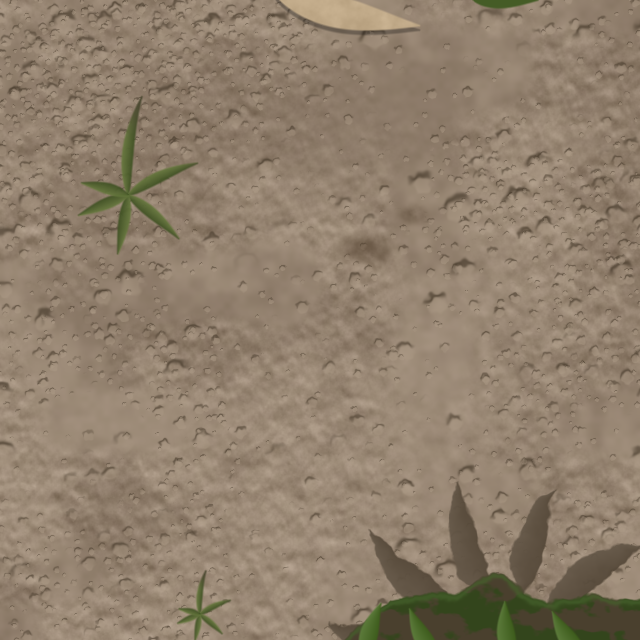
Reproduce this texture procedurally as a WebGL 1 fragment shader.

```glsl
precision highp float;
// Dry trodden soil with pebbles, two grass sprouts, a pale dead leaf and a weed.
// Soil is embossed value noise; pebbles are jittered discs on rotated grids,
// lit from below; every leaf is one bent, tapered blade, fanned out by loops.
uniform vec2 u_resolution;

float hash(vec2 p) {
  vec3 q = fract(p.xyx * 0.1031);
  q += dot(q, q.yzx + 33.33);
  return fract((q.x + q.y) * q.z);
}

float noise(vec2 p) {
  vec2 i = floor(p), f = fract(p);
  f = f * f * (3.0 - 2.0 * f);
  return mix(mix(hash(i), hash(i + vec2(1, 0)), f.x),
             mix(hash(i + vec2(0, 1)), hash(i + vec2(1, 1)), f.x), f.y);
}

float fbm(vec2 p) {
  float sum = 0.0, gain = 0.5;
  for (int i = 0; i < 4; i++) {
    sum += gain * noise(p);
    p = mat2(1.6, 1.2, -1.2, 1.6) * p + 7.3;
    gain *= 0.5;
  }
  return sum;
}

// Soft round blob, 1 at its centre
float blob(vec2 p, vec2 centre, vec2 size) {
  vec2 q = (p - centre) / size;
  return exp(-dot(q, q));
}

vec2 polar(float degrees) {
  return vec2(cos(radians(degrees)), sin(radians(degrees)));
}

// Coverage in x, position across the blade (-1 to 1) in y
vec2 blade(vec2 p, vec2 root, vec2 tip, float bend, float width) {
  vec2 axis = tip - root, q = p - root;
  float len = length(axis);
  axis /= len;
  float along = dot(q, axis);
  float t = clamp(along / len, 0.0, 1.0);
  float side = axis.x * q.y - axis.y * q.x - bend * len * t * (1.0 - t);
  float reach = 0.001 + width * sin(3.1416 * pow(t, 0.75));
  float d = length(vec2(along - t * len, side)) - reach;
  return vec2(1.0 - smoothstep(-0.002, 0.0025, d), clamp(side / reach, -1.0, 1.0));
}

// One pebble per occupied grid cell: lit body in x, dark upper rim in y
vec2 pebbles(vec2 p, float scale, float density) {
  vec2 g = mat2(0.8, 0.6, -0.6, 0.8) * p * scale + scale;
  vec2 id = floor(g);
  float radius = mix(0.13, 0.32, hash(id + 3.7));
  vec2 centre = 0.5 + (vec2(hash(id), hash(id + 9.1)) - 0.5) * (0.85 - 2.4 * radius);
  vec2 q = mat2(0.8, -0.6, 0.6, 0.8) * (fract(g) - centre) / radius;
  q += 0.55 * (vec2(noise(q * 1.6 + id), noise(q * 1.6 + id + 40.0)) - 0.5);
  float d = length(q);
  float up = (q.y - 0.3 * q.x) / (d + 0.01);
  float body = (1.0 - smoothstep(0.6, 1.05, d)) * (0.75 - 0.35 * q.y);
  float rim = exp(-18.0 * (d - 1.0) * (d - 1.0)) * smoothstep(0.0, 0.9, up);
  return vec2(body, rim) * smoothstep(-0.06, 0.06, density - hash(id + 21.3));
}

vec3 addSprout(vec3 color, vec2 p, vec2 root, float size) {
  for (int i = 0; i < 6; i++) {
    float k = float(i);
    float angle = 82.0 - 57.0 * k + 24.0 * (hash(vec2(k, 5.0)) - 0.5) * min(k, 1.0);
    float len = size * mix(1.0, 0.48, sqrt(k / 5.0));
    vec2 leaf = blade(p, root, root + len * polar(angle), 0.25 - 0.07 * k, size * 0.05);
    vec3 green = mix(vec3(0.24, 0.31, 0.13), vec3(0.40, 0.47, 0.24), 0.5 + 0.5 * leaf.y);
    green = mix(green, vec3(0.28, 0.27, 0.18), smoothstep(0.5, 1.0, length(p - root) / size));
    color = mix(color, green, leaf.x * 0.92);
  }
  return color;
}

vec3 addWeed(vec3 color, vec2 p) {
  vec2 ragged = p + 0.022 * (vec2(fbm(p * 32.0), fbm(p * 32.0 + 50.0)) - 0.5);
  // Withered outer leaves
  for (int i = 0; i < 5; i++) {
    float k = float(i);
    vec2 tip = vec2(0.78, -0.02) + (0.24 + 0.04 * hash(vec2(k, 2.0))) * polar(170.0 - 33.0 * k);
    vec2 leaf = blade(ragged, mix(vec2(0.78, -0.02), tip, 0.35), tip, 0.3, 0.023);
    color = mix(color, vec3(0.36, 0.31, 0.25) + 0.03 * leaf.y, leaf.x * 0.93);
  }
  // Shaded mass with a wavy crown
  float crown = 0.066 + 0.035 * blob(p, vec2(0.76, 0.1), vec2(0.05, 1.0))
    + 0.006 * sin(p.x * 50.0) - 0.9 * max(0.61 - p.x, 0.0);
  float depth = crown - ragged.y;
  float patches = fbm(p * vec2(24.0, 34.0));
  vec3 mass = mix(vec3(0.29, 0.25, 0.18), vec3(0.20, 0.27, 0.11), smoothstep(0.42, 0.54, patches));
  mass = mix(mass, vec3(0.27, 0.38, 0.17), 0.7 * exp(-pow((depth - 0.006) / 0.005, 2.0)));
  color = mix(color, mass, smoothstep(-0.002, 0.003, depth));
  // Fresh blades in front
  for (int i = 0; i < 4; i++) {
    float k = float(i);
    vec2 root = vec2(0.57 + 0.115 * k, -0.03);
    vec2 leaf = blade(p, root, root + 0.09 * polar(65.0 + 65.0 * hash(vec2(k, 8.0))), 0.2, 0.013);
    color = mix(color, vec3(0.30, 0.42, 0.17) + 0.06 * leaf.y, leaf.x);
  }
  return color;
}

void main() {
  vec2 p = gl_FragCoord.xy / u_resolution;
  float smoothPatch = blob(p, vec2(0.69, 0.38), vec2(0.1, 0.2));
  float calm = max(smoothPatch, 0.8 * blob(p, vec2(0.58, 0.82), vec2(0.16, 0.14)));

  // Soil tone, fine relief and vertical smears
  float tone = fbm(p * 6.0) + 0.35 * (noise(p * 45.0) - 0.5) - 0.12 * p.y + 0.08;
  vec3 color = mix(vec3(0.545, 0.475, 0.405), vec3(0.62, 0.55, 0.475), smoothstep(0.25, 0.75, tone));
  float relief = fbm(p * 55.0 + vec2(0.1, 0.5)) - fbm(p * 55.0);
  color += relief * 0.22 * (1.0 - 0.8 * calm) * smoothstep(0.25, 0.65, noise(p * 9.0));
  color += 0.06 * smoothPatch * (noise(p * vec2(55.0, 9.0)) - 0.5);
  color += 0.025 * (noise(p * 90.0) - 0.5) * vec3(1.0, 0.8, 1.1);

  // Pebbles, crowded at the upper left and sparse elsewhere
  float heap = blob(p, vec2(0.16, 0.9), vec2(0.34, 0.13));
  float density = 0.06 + 0.65 * heap + 0.35 * blob(p, vec2(0.8, 0.69), vec2(0.16, 0.08));
  density += 0.25 * smoothstep(0.45, 0.7, noise(p * 7.0 + 3.0));
  density *= 1.0 - 0.85 * calm;
  for (int i = 0; i < 4; i++) {
    float k = float(i);
    vec2 stone = pebbles(p + 0.37 * k, 15.0 * pow(1.55, k), density * (0.8 + 0.2 * k));
    color = mix(color, vec3(0.68, 0.61, 0.53), 0.5 * stone.x);
    color = mix(color, vec3(0.30, 0.25, 0.19), (0.75 - 0.1 * k) * stone.y);
  }

  // Dark hollows beside the smooth patch
  float hollow = blob(p, vec2(0.575, 0.61), vec2(0.04, 0.02)) + blob(p, vec2(0.645, 0.665), vec2(0.022, 0.015));
  color = mix(color, vec3(0.33, 0.26, 0.19), clamp(hollow * 1.1 * fbm(p * 40.0), 0.0, 1.0));

  // Dead leaf and a green tip at the upper edge
  vec2 dead = blade(p, vec2(0.43, 1.01), vec2(0.655, 0.96), -0.12, 0.024);
  color *= 1.0 - 0.3 * blade(p, vec2(0.43, 1.003), vec2(0.655, 0.953), -0.12, 0.024).x;
  color = mix(color, vec3(0.75, 0.66, 0.53) + 0.12 * (fbm(p * 50.0) - 0.5), dead.x);
  color = mix(color, vec3(0.27, 0.36, 0.15), blade(p, vec2(0.74, 1.0), vec2(0.84, 1.0), 0.0, 0.012).x);

  color = addSprout(color, p, vec2(0.2, 0.695), 0.155);
  color = addSprout(color, p, vec2(0.312, 0.04), 0.068);
  color = addWeed(color, p);
  gl_FragColor = vec4(color, 1.0);
}
```
